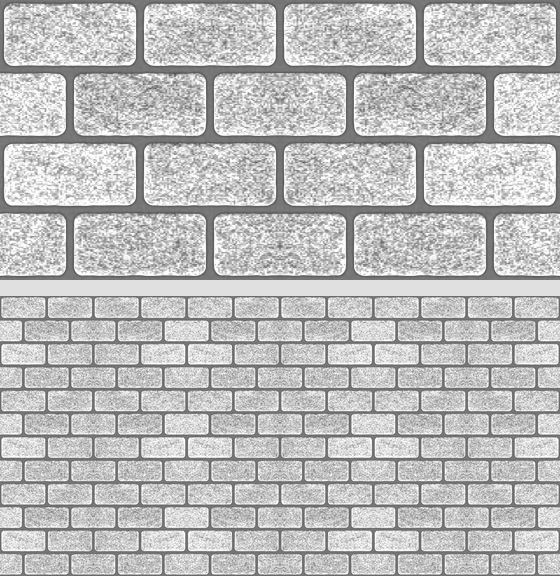
Top: one tile. Bottom: repeated 3 by 3.
A WebGL 1 fragment shader for this texture:

```glsl
precision highp float;
// Whitewashed split-face bricks in running bond: four across, four rows, grey joints.
// Rounded boxes give the bricks; folded noise lit from one side plus fine grain gives
// the stone. The left half is mirrored onto the right, so the tile wraps.

uniform vec2 u_resolution;

// Lengths are in courses: one course is 1 high, one brick pitch is 2 wide.
const vec2 TILE = vec2(8.0, 4.0);
const vec2 BRICK_HALF = vec2(0.942, 0.443);
const float CORNER = 0.13;
const float JOINT_LIFT = 0.006;         // joints sit slightly off the course lines
const float EDGE_WOBBLE = 0.010;

const vec3 MORTAR = vec3(0.465);
const vec3 MORTAR_SHADE = vec3(0.345);
const vec3 STONE_DARK = vec3(0.27);
const vec3 STONE_LIGHT = vec3(0.99);

const float STONE_TONE = 0.72;
const float TONE_VARIATION = 0.09;
const float MIDDLE_DARKENING = 0.08;    // bricks away from the sides are greyer
const vec2 GRAIN_FREQ = vec2(40.0, 52.0);
const float GRAIN_CONTRAST = 0.95;
const float RELIEF_CONTRAST = 0.85;
const vec2 LIGHT_STEP = vec2(0.012, -0.028);
const float RIM_WIDTH = 0.035;
const float RIM_GAIN = 0.50;

float hash(vec2 p) {
    vec3 q = fract(vec3(p.xyx) * 0.1031);
    q += dot(q, q.yzx + 33.33);
    return fract((q.x + q.y) * q.z);
}

float noise(vec2 p) {
    vec2 i = floor(p);
    vec2 f = fract(p);
    f = f * f * (3.0 - 2.0 * f);
    float low = mix(hash(i), hash(i + vec2(1.0, 0.0)), f.x);
    float high = mix(hash(i + vec2(0.0, 1.0)), hash(i + 1.0), f.x);
    return mix(low, high, f.y);
}

mat2 rotation(float a) {
    return mat2(cos(a), sin(a), -sin(a), cos(a));
}

float roundedBox(vec2 p, vec2 halfSize, float radius) {
    vec2 q = abs(p) - halfSize + radius;
    return length(max(q, 0.0)) + min(max(q.x, q.y), 0.0) - radius;
}

// Height of the split face: sharp folds stretched along the cleavage direction.
float splitFace(vec2 p, float angle) {
    p += 0.22 * vec2(noise(p * 3.0 + 7.0), noise(p * 3.0 + 31.0));
    vec2 q = rotation(angle) * p * vec2(1.3, 3.2);
    float height = 0.0;
    float amplitude = 0.5;
    for (int i = 0; i < 5; i++) {
        height += amplitude * abs(2.0 * noise(q) - 1.0);
        q = rotation(0.45) * q * 2.1 + 17.0;
        amplitude *= 0.56;
    }
    return height;
}

void main() {
    vec2 uv = gl_FragCoord.xy / u_resolution;
    float pixel = TILE.y / u_resolution.y;
    vec2 p = uv * TILE;
    p.x = 0.5 * TILE.x - abs(p.x - 0.5 * TILE.x);

    // Running bond: even courses are shifted by half a brick
    float course = floor(p.y);
    float shift = 1.0 - mod(course, 2.0);
    float column = floor((p.x + shift) * 0.5);
    vec2 id = vec2(column, course);
    vec2 local = vec2(p.x + shift - 2.0 * column - 1.0, fract(p.y) - 0.5 - JOINT_LIFT);

    // Brick outline, slightly chipped
    vec2 face = local + 20.0 + id * vec2(13.0, 17.0);
    float d = roundedBox(local, BRICK_HALF, CORNER);
    d += EDGE_WOBBLE * (noise(face * 9.0) - 0.5);
    float brickMask = 1.0 - smoothstep(-0.7 * pixel, 0.7 * pixel, d);

    // Stone: relief lit from below, fine grain, broad stains
    float angle = 0.5 + 0.7 * (hash(id + 5.0) - 0.5);
    float slope = splitFace(face, angle) - splitFace(face + LIGHT_STEP, angle);
    float grain = 0.7 * noise(face * GRAIN_FREQ) + 0.3 * noise(face * GRAIN_FREQ * 0.5);
    float tone = STONE_TONE + TONE_VARIATION * (hash(id + 41.0) - 0.5);
    tone += 0.5 * MIDDLE_DARKENING - MIDDLE_DARKENING * min(column, 1.0);
    tone += 0.16 * (noise(face * 2.2) - 0.5);
    tone += RELIEF_CONTRAST * slope + GRAIN_CONTRAST * (grain - 0.5);

    // Bevel: bright at the sides and bottom, ragged shade along the top
    float rim = exp(min(d, 0.0) / RIM_WIDTH);
    float top = smoothstep(0.34, 0.43, local.y);
    float ragged = 0.8 + 0.9 * noise(face * vec2(4.0, 2.0));
    tone += RIM_GAIN * rim * (1.0 - top * ragged);
    vec3 stone = mix(STONE_DARK, STONE_LIGHT, clamp(tone, 0.0, 1.0));

    // Mortar: shaded beside the bricks, with a faint mirrored grain
    vec2 wrapped = vec2(p.x, abs(p.y - 0.5 * TILE.y));
    vec3 mortar = mix(MORTAR_SHADE, MORTAR, smoothstep(0.0, 0.04, d));
    mortar += 0.04 * (noise(wrapped * 36.0) - 0.5);

    gl_FragColor = vec4(mix(mortar, stone, brickMask), 1.0);
}
```
